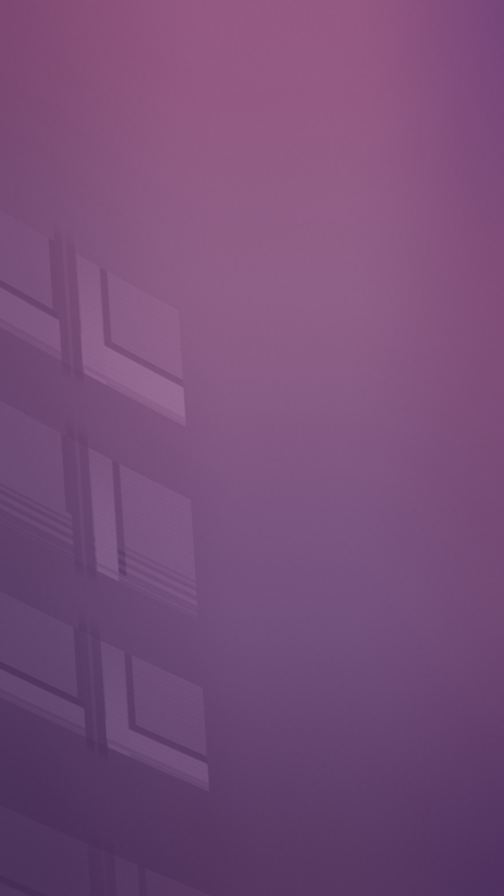
A Shadertoy shader for this background:

```glsl
// Draws a hazy mauve dusk gradient with faint, slanted apartment windows at the left.
#define FLOOR_PITCH 0.372
#define FIRST_FLOOR 0.503
#define WINDOW_HEIGHT 0.228
#define WALL_LEAN 0.064
#define GLASS_LIGHT 0.025
#define SILL_LIGHT 0.066
#define FRAME_SHADE 0.030
#define SLAB_SHADE 0.016
#define HAZE_AMOUNT 0.006
#define GRAIN_AMOUNT 0.006
#define EDGE_SOFTNESS 0.0022

// Smooth-edged band between two positions
float span(float x, float low, float high) {
    float e = max(EDGE_SOFTNESS, 0.7 / iResolution.x);
    return smoothstep(low - e, low + e, x) - smoothstep(high - e, high + e, x);
}

vec2 hashGradient(vec2 cell) {
    float a = 6.2832 * fract(sin(dot(cell, vec2(127.1, 311.7))) * 4375.5);
    return vec2(cos(a), sin(a));
}

float gradientNoise(vec2 p) {
    vec2 i = floor(p), f = fract(p);
    vec2 w = f * f * f * (f * (f * 6.0 - 15.0) + 10.0);
    vec2 o = vec2(0.0, 1.0);
    float low = mix(dot(hashGradient(i), f), dot(hashGradient(i + o.yx), f - o.yx), w.x);
    float high = mix(dot(hashGradient(i + o), f - o), dot(hashGradient(i + 1.0), f - 1.0), w.x);
    return mix(low, high, w.y);
}

// Vertical ramp through four evenly spaced colours
vec3 ramp(float v, vec3 a, vec3 b, vec3 c, vec3 d) {
    vec3 upper = mix(a, b, smoothstep(0.0, 0.34, v));
    vec3 lower = mix(c, d, smoothstep(0.64, 1.02, v));
    return mix(upper, lower, smoothstep(0.28, 0.74, v));
}

vec3 duskSky(vec2 uv) {
    vec3 left = ramp(uv.y, vec3(0.48, 0.28, 0.44), vec3(0.44, 0.295, 0.455),
                     vec3(0.36, 0.25, 0.41), vec3(0.28, 0.19, 0.35));
    vec3 middle = ramp(uv.y, vec3(0.58, 0.35, 0.51), vec3(0.56, 0.375, 0.53),
                       vec3(0.45, 0.32, 0.49), vec3(0.34, 0.22, 0.38));
    vec3 right = ramp(uv.y, vec3(0.46, 0.27, 0.47), vec3(0.50, 0.30, 0.47),
                      vec3(0.44, 0.285, 0.45), vec3(0.31, 0.19, 0.37));
    vec3 sky = mix(left, middle, smoothstep(-0.08, 0.46, uv.x));
    return mix(sky, right, smoothstep(0.66, 1.06, uv.x));
}

// Brightness change made by the building; p.y runs downward
float facade(vec2 p) {
    float slope = 0.56 - 0.117 * (p.y - 0.579);
    float x = p.x - WALL_LEAN * (p.y - FIRST_FLOOR);
    float drop = p.y - slope * (p.x - 0.150) - FIRST_FLOOR;
    float level = floor((drop + 0.06) / FLOOR_PITCH);
    float lowest = step(2.5, level);
    float t = drop - level * FLOOR_PITCH - 0.045 * lowest;
    float railed = 1.0 - step(0.5, abs(level - 1.0));
    float height = WINDOW_HEIGHT + 0.008 * railed - 0.022 * step(1.5, level);

    // Panes on either side of the dark post; they brighten downward
    float opening = span(t, 0.0, height);
    float leftPane = span(x, -0.5, 0.109) * opening;
    float rightPane = span(x, 0.150, 0.347) * opening;
    float strip = span(x, 0.153, 0.194);
    float glass = GLASS_LIGHT * (0.8 + 1.6 * t) + 0.003 * sin(t * 620.0);
    float light = glass * (rightPane + 0.6 * leftPane);
    light += 0.035 * strip * opening * smoothstep(-0.02, 0.16, t);

    // Sills on the plain floors, rails on the middle one
    float sill = span(t, 0.152, height - 0.008) * (1.0 - railed);
    float rails = span(t, 0.172, height) * railed * smoothstep(-0.3, 0.5, sin(t * 330.0));
    light += (SILL_LIGHT - GLASS_LIGHT) * sill * (rightPane * (1.0 - strip) + 0.6 * leftPane);
    light -= 0.034 * rails * (leftPane + rightPane * (1.0 - strip));

    // Window frames and the narrow highlight on the post
    float crossbar = span(t, 0.136, 0.150) * (1.0 - railed) + 0.5 * span(t, 0.160, 0.166) * railed;
    float upright = span(x, 0.196, 0.210) * span(t, 0.0, 0.15 + 0.07 * railed);
    float bars = max(crossbar * (leftPane + span(x, 0.196, 0.347)), upright);
    bars = max(bars, 0.8 * span(x, 0.098, 0.109) * span(t, 0.0, 0.15));
    float ledge = span(t, height - 0.017, height - 0.009) * (leftPane + rightPane);
    light -= (FRAME_SHADE + GLASS_LIGHT) * max(bars, 0.6 * ledge);
    float post = span(x, 0.109, 0.150) * smoothstep(-0.05, 0.01, t)
               * (1.0 - smoothstep(height, height + 0.04, t));
    light -= 0.9 * FRAME_SHADE * post * (1.0 - 0.8 * span(x, 0.125, 0.132));

    // Shaded slabs dissolve into the haze; the lowest floor is dim
    float wall = 1.0 - smoothstep(0.31, 0.46, x);
    float slab = 1.0 - opening * span(x, -0.5, 0.347);
    light *= mix(1.0, 0.4, lowest) * step(-0.5, level);
    return light - SLAB_SHADE * wall * slab * smoothstep(-0.06, 0.25, drop);
}

void mainImage(out vec4 fragColor, in vec2 fragCoord) {
    vec2 uv = fragCoord / iResolution.xy;
    uv.y = 1.0 - uv.y;
    vec2 p = uv * vec2(1.0, 16.0 / 9.0);
    vec3 color = duskSky(uv);
    color += facade(p) * vec3(1.0, 0.92, 0.94);
    color += HAZE_AMOUNT * gradientNoise(p * 3.0 + 4.0);
    color += GRAIN_AMOUNT * gradientNoise(p * 110.0);
    fragColor = vec4(clamp(color, 0.0, 1.0), 1.0);
}
```
